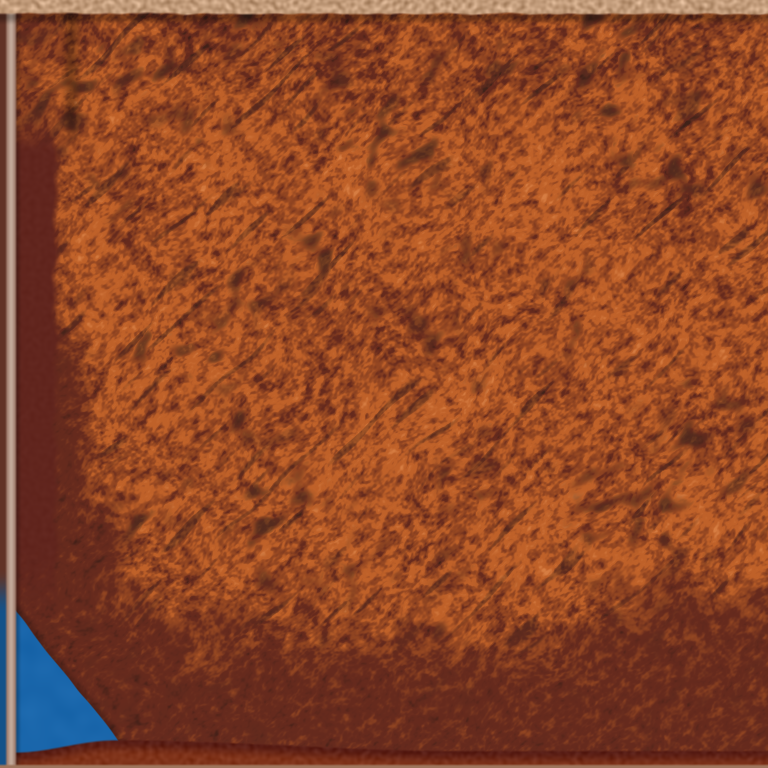
This texture is drawn by a three.js fragment shader. Its source:

```glsl
// Weathered rust-coloured rock face in a pale frame, with a wedge of blue sky.
// Slanted, stretched gradient noise gives the grain, pits and cracks; soft masks
// darken the foot and left side before a tone ramp turns it all into colour.

#define SLANT 0.76
#define GRAIN_SCALE vec2(50.0, 72.0)
#define GRAIN_CONTRAST 0.62
#define PIT_DEPTH 0.36
#define ROCK_TONE 0.66
#define SHADE_TONE 0.24
#define SOFT 0.002
#define RAIL_LEFT 0.008
#define RAIL_RIGHT 0.021
#define BAND_BASE 0.982
#define SKY_COLOR vec3(0.10, 0.40, 0.67)
#define WALL_COLOR vec3(0.38, 0.145, 0.115)

varying vec2 vUv;

vec2 hash22(vec2 p) {
  vec3 h = fract(p.xyx * vec3(0.1031, 0.1030, 0.0973));
  h += dot(h, h.yzx + 33.33);
  return fract((h.xx + h.yz) * h.zy);
}

float corner(vec2 cell, vec2 offset, vec2 f) {
  return dot(hash22(cell + offset) * 2.0 - 1.0, f - offset);
}

// Gradient noise, centred on zero
float noise(vec2 p) {
  p += 100.0;
  vec2 i = floor(p);
  vec2 f = fract(p);
  vec2 u = f * f * f * (f * (f * 6.0 - 15.0) + 10.0);
  float low = mix(corner(i, vec2(0.0), f), corner(i, vec2(1.0, 0.0), f), u.x);
  float high = mix(corner(i, vec2(0.0, 1.0), f), corner(i, vec2(1.0), f), u.x);
  return mix(low, high, u.y);
}

float fbm(vec2 p) {
  float sum = 0.0;
  float gain = 1.0;
  for (int i = 0; i < 3; i++) {
    sum += gain * noise(p);
    p = p * 1.9 + 17.3;
    gain *= 0.75;
  }
  return sum;
}

float above(float edge, float x) {
  return smoothstep(edge - SOFT, edge + SOFT, x);
}

vec3 rockRamp(float t) {
  vec3 c = mix(vec3(0.25, 0.12, 0.09), vec3(0.40, 0.165, 0.115), smoothstep(-0.1, 0.25, t));
  c = mix(c, vec3(0.57, 0.27, 0.13), smoothstep(0.25, 0.56, t));
  c = mix(c, vec3(0.75, 0.38, 0.16), smoothstep(0.52, 0.84, t));
  return mix(c, vec3(0.84, 0.49, 0.26), smoothstep(0.88, 1.3, t));
}

// Darkness of the foot and of the left flank
float shadeMask(vec2 p) {
  float ragged = 0.07 * fbm(p * 9.0) + 0.04 * noise(p * 32.0);
  float foot = 0.18 + 0.08 * smoothstep(0.7, 0.92, p.x) + 0.05 * smoothstep(0.4, 0.1, p.x) + ragged;
  float flank = 0.075 + 0.06 * (1.0 - smoothstep(0.3, 0.62, p.y)) + ragged * 0.6;
  float low = 1.0 - smoothstep(foot - 0.09, foot + 0.07, p.y);
  float side = 1.0 - smoothstep(flank - 0.03, flank + 0.05, p.x);
  return max(low, side * (1.0 - 0.6 * smoothstep(0.5, 0.7, p.y)));
}

vec3 rock(vec2 p) {
  float c = cos(SLANT);
  float s = sin(SLANT);
  vec2 q = vec2(c * p.x + s * p.y, c * p.y - s * p.x);
  q += 0.012 * vec2(noise(p * 13.0), noise(p * 11.0 + 40.0));
  float grain = fbm(q * GRAIN_SCALE);
  float shade = shadeMask(p);
  // Pits gather in patches, long thin cracks follow the slant
  float patches = smoothstep(-0.1, 0.4, fbm(p * 5.0 + 3.0));
  float pits = smoothstep(0.06, 0.4, noise(q * vec2(27.0, 42.0) + 7.0) + 0.25 * grain) * patches;
  float cracks = smoothstep(0.22, 0.42, noise(q * vec2(9.0, 75.0) + 60.0)) * 0.6;
  float hollow = max(pits, cracks) * (1.0 - 0.85 * shade);
  float tone = ROCK_TONE + 0.24 * fbm(p * 6.0 + 20.0) + 0.16 * noise(q * vec2(14.0, 22.0) + 31.0);
  tone -= 0.1 * smoothstep(0.78, 1.0, p.y);
  tone = mix(tone, SHADE_TONE + 0.08 * p.x, shade);
  tone += GRAIN_CONTRAST * grain * mix(1.0, 0.45, shade) - PIT_DEPTH * hollow;
  vec3 color = rockRamp(tone);
  return mix(color, vec3(0.24, 0.17, 0.12), 0.45 * hollow);
}

void main() {
  vec2 p = vUv;
  float speck = noise(p * 130.0);
  vec3 color = rock(p);

  // Smooth wall at the left, below a rough block and its seam
  float wallEdge = 0.073 + 0.014 * noise(vec2(p.y * 26.0, 2.0));
  float wall = (1.0 - smoothstep(wallEdge - 0.006, wallEdge + 0.006, p.x));
  wall *= smoothstep(0.16, 0.3, p.y) * (1.0 - smoothstep(0.80, 0.85, p.y));
  color = mix(color, WALL_COLOR + 0.02 * speck, wall);
  float seam = (1.0 - smoothstep(0.0, 0.016, abs(p.x - 0.093))) * smoothstep(0.8, 0.86, p.y);
  color *= 1.0 - 0.3 * seam;

  // Sky wedge between the rounded corner and the red ledge
  float slope = 0.2 - 1.25 * (p.x - 0.023) + 0.006 * noise(p * 24.0);
  float ledge = 0.02 + 0.016 * smoothstep(0.02, 0.15, p.x) - 0.014 * smoothstep(0.15, 0.6, p.x);
  color *= 1.0 - 0.2 * (1.0 - smoothstep(0.0, 0.02, abs(p.y - slope)));
  color = mix(color, SKY_COLOR + 0.03 * noise(p * 35.0), 1.0 - above(slope, p.y));
  vec3 ledgeColor = mix(vec3(0.34, 0.11, 0.08), vec3(0.50, 0.20, 0.10), smoothstep(0.0, 0.02, ledge - p.y));
  color = mix(color, ledgeColor + 0.08 * speck, 1.0 - above(ledge, p.y));

  // Pale frame: left rail, outer strip, thin sill and grainy top band
  color *= 1.0 - 0.25 * (1.0 - smoothstep(0.0, 0.008, abs(p.x - RAIL_RIGHT)));
  float railMiddle = 0.5 * (RAIL_LEFT + RAIL_RIGHT);
  vec3 railColor = mix(vec3(0.76, 0.66, 0.60), vec3(0.60, 0.46, 0.40), smoothstep(0.0, 0.007, abs(p.x - railMiddle)));
  color = mix(color, railColor, 1.0 - above(RAIL_RIGHT, p.x));
  vec3 outside = mix(SKY_COLOR * 0.8, vec3(0.38, 0.20, 0.15), smoothstep(0.2, 0.26, p.y));
  color = mix(color, outside, 1.0 - above(RAIL_LEFT, p.x));
  color = mix(color, vec3(0.62, 0.46, 0.36), 1.0 - above(0.004, p.y));
  color *= 1.0 - 0.3 * (1.0 - smoothstep(0.0, 0.012, abs(p.y - BAND_BASE + 0.004)));
  vec3 bandColor = vec3(0.76, 0.61, 0.48) + 0.25 * speck;
  color = mix(color, bandColor, above(BAND_BASE + 0.003 * noise(p * 40.0), p.y));

  gl_FragColor = vec4(clamp(color, 0.0, 1.0), 1.0);
}
```
